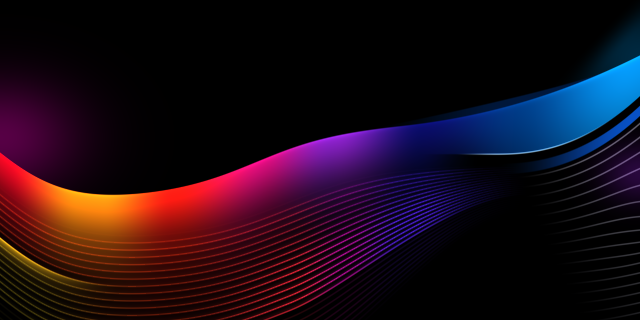
Reproduce this background procedurally as a Shadertoy shader.

```glsl
// Glowing spectrum wave with fine contour lines flowing over a black backdrop.
#define LINE_COUNT 15.0
#define LINE_WIDTH 0.0015
#define SIDE_SPACING 0.031
#define RIM_SIZE 0.006
#define YELLOW_FOLD 0.46
#define HAZE_GAIN 0.24

const vec3 RED = vec3(0.95, 0.03, 0.14);
const vec3 ORANGE = vec3(1.0, 0.62, 0.05);
const vec3 MAGENTA = vec3(0.74, 0.04, 0.48);
const vec3 VIOLET = vec3(0.55, 0.13, 0.80);
const vec3 NAVY = vec3(0.04, 0.05, 0.42);
const vec3 AZURE = vec3(0.02, 0.62, 1.0);

float sigmoid(float x) { return 1.0 / (1.0 + exp(-x)); }
float leftSlope(float x) { return exp(-5.0 * x - 9.0 * x * x); }

// Height of the bright crest
float crest(float x) {
    float lift = max(x - 1.25, 0.0);
    return 0.349 + 0.08 * x + 0.174 * leftSlope(x)
         + 0.16 * sigmoid((x - 0.8) / 0.12) + 0.28 * lift * lift;
}

// Height of the first contour line
float firstContour(float x) {
    return 0.25 + 0.164 * leftSlope(x) + 0.235 * sigmoid((x - 0.9) / 0.15);
}

// Colour along the crest
vec3 spectrum(float x) {
    vec3 c = mix(RED, ORANGE, smoothstep(0.03, 0.24, x));
    c = mix(c, vec3(0.88, 0.10, 0.06), smoothstep(0.32, 0.54, x));
    c = mix(c, MAGENTA, smoothstep(0.55, 0.82, x));
    c = mix(c, VIOLET, smoothstep(0.82, 1.03, x));
    c = mix(c, NAVY, smoothstep(1.05, 1.32, x));
    c = mix(c, vec3(0.0, 0.24, 0.54), smoothstep(1.32, 1.65, x));
    return mix(c, AZURE, smoothstep(1.6, 1.98, x));
}

// Colour along the contour lines
vec3 contourColor(float x) {
    vec3 c = mix(vec3(0.75, 0.20, 0.06), vec3(0.95, 0.15, 0.22), smoothstep(0.5, 0.9, x));
    c = mix(c, vec3(0.72, 0.05, 0.60), smoothstep(0.92, 1.08, x));
    c = mix(c, vec3(0.30, 0.12, 0.85), smoothstep(1.08, 1.25, x));
    return mix(c, vec3(0.12, 0.06, 0.50), smoothstep(1.3, 1.5, x));
}

// Antialiased line at each whole value of k
float hairlines(float k, float px) {
    float steepness = length(vec2(dFdx(k), dFdy(k))) / px;
    float dist = abs(fract(k - 0.5) - 0.5) / max(steepness, 0.001);
    return 1.0 - smoothstep(0.0, LINE_WIDTH + px, dist);
}

float softBlob(vec2 p, vec2 center, vec2 radius) {
    vec2 q = (p - center) / radius;
    return exp(-dot(q, q));
}

void mainImage(out vec4 fragColor, in vec2 fragCoord) {
    vec2 p = fragCoord / iResolution.xy * vec2(2.0, 1.0);
    float px = 1.0 / iResolution.y;
    float x = p.x;
    float depth = crest(x) - p.y;
    float below = smoothstep(-px, px, depth);
    float d = max(depth, 0.0);

    // Contour coordinate: 0 at the first line, 1 at the last
    float spread = mix(0.34, 0.09, smoothstep(0.9, 1.65, x));
    float t = (firstContour(x) - p.y) / spread;
    float k = t * LINE_COUNT;
    float lines = hairlines(k, px);

    // Lower rim of the blue band and the lines beneath it
    float rise = 1.14 * pow(max(x - 1.55, 0.0), 2.3);
    float gap = 0.518 + rise - p.y;
    float flatten = mix(1.0, 0.25, smoothstep(0.0, 0.5, gap));
    float side = 0.518 + rise * flatten - p.y;
    float sideLines = hairlines((side - 0.075) / SIDE_SPACING, px);

    // Backdrop glows and the thin sheet behind the crest
    vec3 color = vec3(0.34, 0.0, 0.27) * softBlob(p, vec2(0.0, 0.57), vec2(0.24, 0.17));
    float wedge = smoothstep(-0.02, 0.10, x - 1.76 - 0.95 * (p.y - 0.76));
    color += vec3(0.0, 0.16, 0.25) * wedge * softBlob(p, vec2(2.0, 0.82), vec2(0.20, 0.17));
    float arch = 0.024 * sin(3.14159 * clamp((x - 1.15) / 0.73, 0.0, 1.0));
    float sheet = smoothstep(-px, px, depth + arch) * step(0.001, arch);
    color = mix(color, vec3(0.0, 0.09, 0.23) * smoothstep(1.15, 1.6, x), sheet);

    // Glowing body of the wave
    float reach = mix(0.145, 0.40, smoothstep(1.4, 1.75, x));
    vec3 body = spectrum(x) * exp(-pow(d / reach, 1.6));
    float redZone = smoothstep(-0.1, 0.35, x) * (1.0 - smoothstep(0.65, 1.05, x));
    body += vec3(1.0, 0.08, 0.10) * HAZE_GAIN * redZone * exp(-d / 0.22);
    body += spectrum(x) * 0.35 * exp(-d / RIM_SIZE);
    float fold = smoothstep(-0.01, 0.01, t - YELLOW_FOLD);
    float foldZone = 1.0 - smoothstep(0.1, 0.5, x);
    body *= 1.0 - 0.75 * foldZone * smoothstep(0.32, YELLOW_FOLD, t);
    body *= 1.0 - smoothstep(0.97, 1.03, t) * smoothstep(0.7, 1.0, x);
    body *= 1.0 - smoothstep(-px, px, gap) * smoothstep(1.3, 1.5, x);
    color = mix(color, body, below);

    // Contour lines with a soft glow above each one
    float strength = mix(0.45, 1.0, smoothstep(0.2, 0.7, t) * smoothstep(0.6, 1.0, x));
    strength *= smoothstep(-0.02, 0.12, t) * (1.0 - smoothstep(1.3, 1.66, x));
    strength *= mix(1.0, 0.2, smoothstep(1.0, 1.06, t)) * (1.0 - smoothstep(1.3, 1.7, t));
    vec3 ink = mix(contourColor(x), vec3(0.60, 0.52, 0.10), fold * foldZone);
    float tail = pow(fract(k), 2.0) * (1.0 - smoothstep(0.98, 1.0, t));
    color += ink * strength * (0.75 * lines + 0.25 * tail);
    float foldGlow = fold * exp(-max(t - YELLOW_FOLD, 0.0) / 0.06);
    color += vec3(0.90, 0.68, 0.08) * foldGlow * (1.0 - smoothstep(0.0, 0.38, x));

    // Right side: rim, second blue ribbon, pale lines and violet haze
    float rimFade = smoothstep(1.42, 1.56, x) * (1.0 - smoothstep(1.7, 1.95, x));
    color += vec3(0.45, 0.55, 0.60) * rimFade * (1.0 - smoothstep(0.0, LINE_WIDTH + px, abs(gap)));
    float ribbon = smoothstep(-px, px, gap - 0.03) * (1.0 - smoothstep(-px, px, gap - 0.062));
    color += vec3(0.03, 0.32, 0.78) * ribbon * smoothstep(1.55, 2.0, x);
    float sideFade = smoothstep(1.58 + 0.4 * gap, 1.85 + 0.3 * gap, x) * smoothstep(0.06, 0.07, side);
    color += vec3(0.42, 0.42, 0.46) * sideLines * sideFade * exp(-1.8 * max(side, 0.0));
    color += vec3(0.16, 0.03, 0.24) * softBlob(p, vec2(2.0, 0.46), vec2(0.12, 0.09)) * sideFade;

    fragColor = vec4(clamp(color, 0.0, 1.0), 1.0);
}
```
